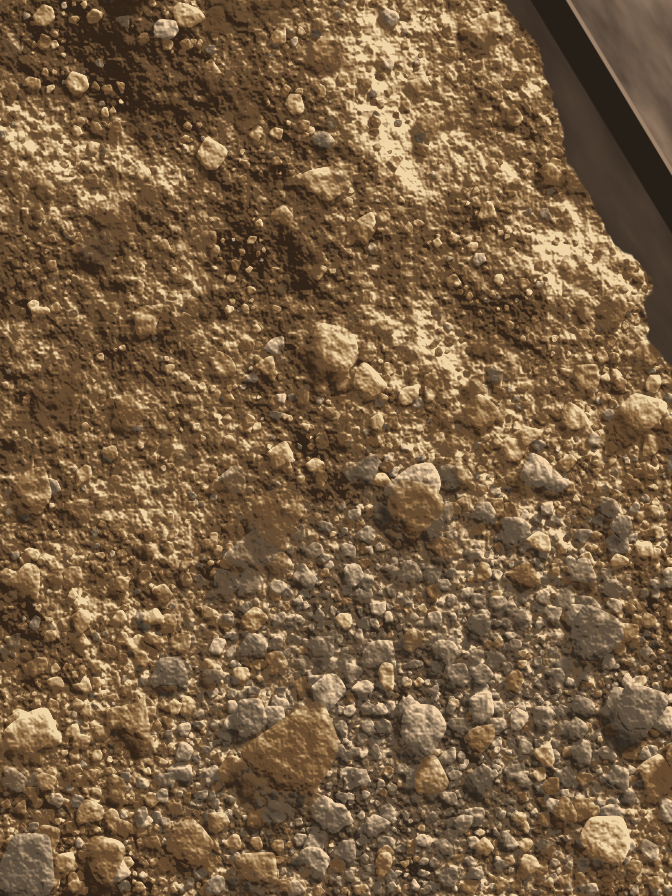
This texture is drawn by a Shadertoy shader. Its source:

```glsl
// A sunlit heap of sandy soil, stones and grey gravel beside a dark metal beam.
// Soil relief and layers of faceted stones set a light level and a greyness,
// which a shared colour ramp turns into earth tones at the end.
const vec2 SUN = vec2(0.55, 0.83);
const vec3 SHADOW = vec3(0.20, 0.14, 0.09);
const vec3 SOIL = vec3(0.41, 0.30, 0.19);
const vec3 SAND = vec3(0.57, 0.43, 0.27);
const vec3 PALE = vec3(0.74, 0.61, 0.44);
const vec3 GLARE = vec3(0.94, 0.84, 0.65);
const vec3 GREY_TINT = vec3(1.13, 0.97, 0.78);
const vec3 STEEL = vec3(0.25, 0.20, 0.16);
const vec3 RUST = vec3(0.46, 0.38, 0.31);
const float RELIEF = 0.36;       // contrast of the soil
const float FACET_SHARP = 11.0;  // hardness of stone edges
const float SHADOW_REACH = 0.55; // shadow length, in stone radii
const int FACETS = 6;
const int LAYERS = 7;

float hash(vec2 p) {
    vec3 h = fract(p.xyx * vec3(0.1031, 0.1030, 0.0973));
    h += dot(h, h.yzx + 33.33);
    return fract((h.x + h.y) * h.z);
}
float noise(vec2 p) {
    vec2 i = floor(p), f = fract(p);
    f = f * f * (3.0 - 2.0 * f);
    return mix(mix(hash(i), hash(i + vec2(1, 0)), f.x),
               mix(hash(i + vec2(0, 1)), hash(i + vec2(1, 1)), f.x), f.y);
}
float fbm(vec2 p) {
    float sum = 0.0, amp = 0.5;
    for (int i = 0; i < 5; i++, amp *= 0.5) {
        sum += amp * noise(p);
        p = mat2(1.6, 1.2, -1.2, 1.6) * p + 7.3;
    }
    return sum;
}
// Slope towards the sun, summed from mounds down to grains
float sunSlope(vec2 p, float freq, int octaves) {
    float sum = 0.0;
    for (int i = 0; i < octaves; i++, freq *= 2.0) {
        vec2 q = p * freq + 17.0 * float(i);
        sum += noise(q) - noise(q + 0.7 * SUN);
    }
    return sum;
}
// How stony the ground is: bare above, dense towards the lower right
float gravel(vec2 p) {
    float level = p.y - 0.25 * (p.x - 0.35) + 0.3 * (noise(p * 8.0) - 0.5);
    return 1.0 - smoothstep(0.2, 0.68, level);
}
float greyness(vec2 p) {
    float d = length((p - vec2(0.48, 0.2)) * vec2(1.0, 1.2));
    return 0.15 + 0.7 * (1.0 - smoothstep(0.1, 0.4, d + 0.15 * (noise(p * 9.0) - 0.5)));
}
// Rounded convex polygon: x is the distance, yz the outward tilt
vec3 stone(vec2 q, float radius, vec2 key) {
    float sum = 0.0;
    vec2 tilt = vec2(0);
    for (int k = 0; k < FACETS; k++) {
        vec2 h = key + vec2(13.0, 29.0) * float(k + 1);
        float a = 6.2832 * (float(k) + 0.7 * hash(h)) / float(FACETS);
        vec2 dir = vec2(cos(a), sin(a));
        float reach = mix(0.5, 1.0, hash(h + 5.0));
        float w = exp(min(FACET_SHARP * (dot(q, dir) / radius - reach), 30.0));
        sum += w;
        tilt += dir * w;
    }
    return vec3(log(sum) / FACET_SHARP * radius, tilt / (sum + 0.25));
}
// One size of stones, partly dusted over; surface holds light and greyness
void scatter(vec2 p, float cell, float seed, float grain, float dust, inout vec2 surface) {
    vec2 q = p / cell, id = floor(q), face = surface;
    float aa = 0.8 / (iResolution.y * cell), shade = 0.0, cover = 0.0;
    float sparse = mix(1.0, 0.3, smoothstep(0.016, 0.07, cell));
    for (int n = 0; n < 9; n++) {
        vec2 c = id + vec2(n % 3 - 1, n / 3 - 1), key = c + 71.0 * seed;
        vec2 centre = c + 0.25 + 0.5 * vec2(hash(key), hash(key + 3.7));
        vec2 site = centre * cell, d = q - centre;
        float size = hash(key + 8.1), radius = mix(0.25, 0.55, size * size);
        if (length(d) > 2.0 * radius) continue;
        if (hash(key + 11.3) > sparse * mix(0.3, 0.95, gravel(site))) continue;
        vec3 body = stone(d, radius, key);
        float shadowDist = stone(d + SUN * SHADOW_REACH * radius, radius, key).x;
        shade = max(shade, 1.0 - smoothstep(-0.05, 0.04 + aa, shadowDist));
        float inside = 1.0 - smoothstep(-aa, aa, body.x);
        float light = 0.57 + 0.52 * dot(body.yz, SUN)
                    + 0.32 * (hash(key + 19.0) - 0.5) + 0.6 * RELIEF * grain;
        float grey = 0.85 * step(hash(key + 23.0), greyness(site));
        face = mix(face, vec2(light, grey), inside);
        cover = max(cover, inside);
    }
    surface.x *= 1.0 - 0.6 * shade * (1.0 - 0.5 * dust);
    surface = mix(surface, face, cover * (1.0 - dust));
}
vec3 earth(float light, float grey) {
    vec3 c = mix(SHADOW, SOIL, smoothstep(0.0, 0.31, light));
    c = mix(c, SAND, smoothstep(0.39, 0.56, light));
    c = mix(c, PALE, smoothstep(0.56, 0.70, light));
    c = mix(c, GLARE, smoothstep(0.70, 0.88, light));
    return mix(c, dot(c, vec3(0.3, 0.59, 0.11)) * GREY_TINT, grey);
}
// Shaded wall, dark rail, bright lip and worn panel on a diagonal
vec3 beam(vec2 p) {
    float b = dot(p - vec2(0.592, 1.0), vec2(0.855, 0.517)), px = 1.0 / iResolution.y;
    float wear = fbm(vec2(b * 45.0, dot(p, vec2(-0.517, 0.855)) * 14.0));
    vec3 c = STEEL * mix(0.8 + 0.5 * wear, 0.6, smoothstep(-px, px, b));
    c = mix(c, RUST * (0.55 + 0.8 * wear), smoothstep(-px, px, b - 0.034));
    return mix(c, RUST * 1.35, 1.0 - smoothstep(0.001, 0.001 + 2.0 * px, abs(b - 0.036)));
}
void mainImage(out vec4 fragColor, in vec2 fragCoord) {
    vec2 p = fragCoord / iResolution.y;
    float grain = 1.2 * sunSlope(p, 90.0, 3);
    // Soil: relief, hollows in shade, a dim left slope and a bright ridge
    float light = 0.48 + RELIEF * (0.85 * sunSlope(p, 5.0, 4) + grain);
    light -= 0.2 * smoothstep(0.5, 0.6, fbm(p * 7.0 + 2.0));
    light += 0.22 * (smoothstep(0.1, 0.5, p.x) - 0.5) * smoothstep(0.4, 0.7, p.y);
    vec2 surface = vec2(light, 0.6 * greyness(p));
    // Stones from grit up to boulders, under drifts of dust
    float dust = 0.8 * smoothstep(0.48, 0.6, fbm(p * 18.0 + 5.0)) * (1.0 - 0.7 * gravel(p));
    for (int i = 0; i < LAYERS; i++)
        scatter(p, 0.011 * pow(1.5, float(i)), float(i + 1), grain, dust, surface);
    vec3 col = earth(clamp(surface.x, 0.0, 1.0), surface.y);
    // Ragged edge of the heap in front of the metal
    float edge = dot(p - vec2(0.566, 1.0), vec2(0.908, 0.418)) + 0.05 * (fbm(p * 16.0) - 0.5);
    fragColor = vec4(mix(col, beam(p), smoothstep(-0.0015, 0.0015, edge)), 1.0);
}
```
